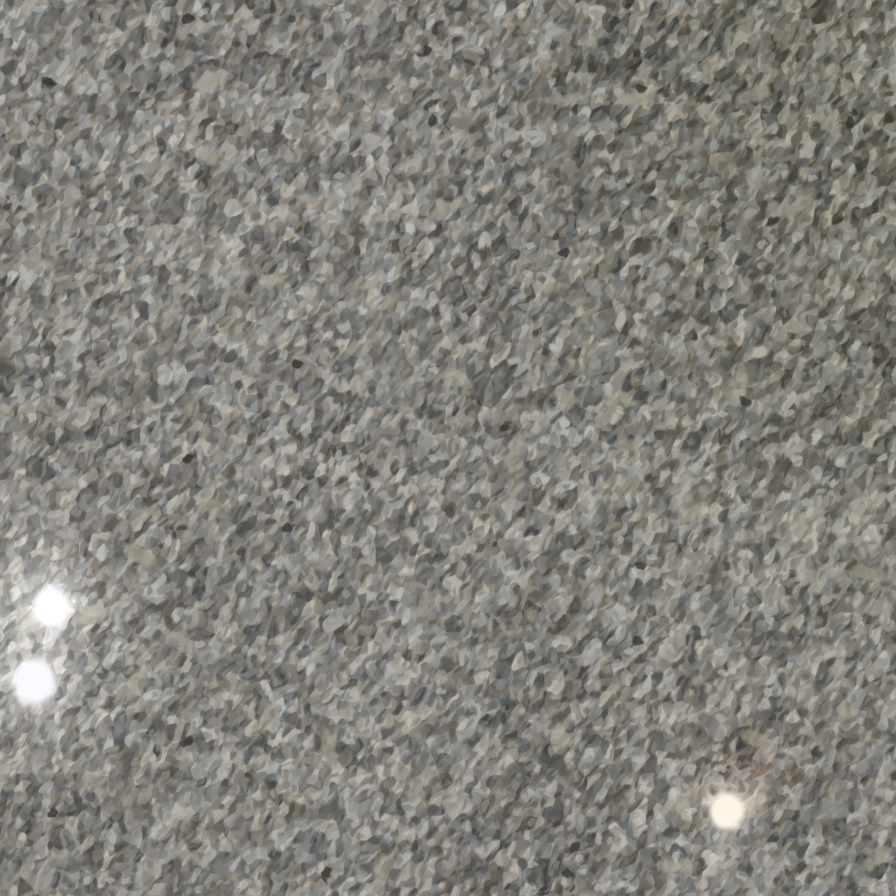
This texture is drawn by a WebGL 1 fragment shader. Its source:

```glsl
precision highp float;
uniform vec2 u_resolution;

float hash(vec2 p) {
  return fract(sin(dot(p, vec2(127.1, 311.7))) * 43758.5453);
}

vec2 hash2(vec2 p) {
  return vec2(hash(p), hash(p + 57.3));
}

float noise(vec2 p) {
  vec2 i = floor(p), f = fract(p);
  f = f * f * (3.0 - 2.0 * f);
  return mix(mix(hash(i), hash(i + vec2(1.0, 0.0)), f.x),
             mix(hash(i + vec2(0.0, 1.0)), hash(i + 1.0), f.x), f.y);
}

vec2 rotate(vec2 p, float a) {
  float c = cos(a), s = sin(a);
  return vec2(c * p.x + s * p.y, c * p.y - s * p.x);
}

// Soft Voronoi cells: x is the grain tone, y its hue shift, both centred on zero
vec2 grains(vec2 p, float sharpness) {
  vec2 cell = floor(p), sum = vec2(0.0);
  float total = 0.0001;
  for (int y = -1; y <= 1; y++) {
    for (int x = -1; x <= 1; x++) {
      vec2 id = cell + vec2(float(x), float(y));
      vec2 d = id + hash2(id) - p;
      float weight = exp(-sharpness * dot(d, d));
      sum += weight * (hash2(id + 19.7) - 0.5);
      total += weight;
    }
  }
  return sum / total;
}

// Sparse ragged crystals, each turned its own way
float flecks(vec2 p, float chance, vec2 size, float seed) {
  vec2 id = floor(p) + seed;
  vec2 d = fract(p) - 0.3 - 0.4 * hash2(id);
  d = rotate(d, hash(id + 3.1) * 2.4 - 0.6) / size;
  float edge = length(d) + 0.7 * (noise(p * 9.0) - 0.5);
  return step(hash(id + 8.4), chance) * (1.0 - smoothstep(0.6, 1.2, edge));
}

// Reflected lamp: a blurred disc inside a faint halo
vec3 lamp(vec3 color, vec2 d, float radius, vec3 tint) {
  float r = length(d * vec2(1.0, 0.94)) / radius;
  color += tint * (0.22 * exp(-0.4 * r * r) + 0.06 * exp(-0.07 * r * r));
  return mix(color, tint, 1.0 - smoothstep(0.68, 1.22, r));
}

void main() {
  vec2 p = gl_FragCoord.xy / u_resolution.y;

  // Grains lean steeply up to the right
  vec2 warp = vec2(noise(p * 85.0), noise(p * 85.0 + 40.0)) - 0.5;
  vec2 q = rotate(p + 0.006 * warp, 1.02);
  vec2 coarse = grains(q * vec2(72.0, 116.0), 13.0);
  vec2 fine = grains(q * vec2(125.0, 205.0) + 31.0, 9.0);

  // Broad mottling and uneven room light
  float cloud = noise(p * 5.0) + 0.6 * noise(p * 13.0 + 7.0) - 0.8;
  float tone = 0.503 + 0.27 * coarse.x + 0.2 * fine.x + 0.045 * cloud;
  tone += 0.025 * (0.5 - p.x) - 0.03 * smoothstep(0.7, 1.3, p.x * p.y + 0.4);
  vec3 color = tone * vec3(1.01, 0.995, 0.95);
  color += vec3(0.03, 0.0, -0.03) * (coarse.y + 0.5 * fine.y);
  color.b -= 0.025 * smoothstep(0.4, 1.0, p.x) * p.y;

  // Cream feldspar, pale chips and dark mica
  color = mix(color, vec3(0.63, 0.62, 0.55), 0.6 * flecks(p * 15.0, 0.12, vec2(0.3, 0.13), 2.0));
  color = mix(color, vec3(0.74, 0.74, 0.72), 0.6 * flecks(p * 38.0, 0.06, vec2(0.24, 0.16), 61.0));
  color = mix(color, vec3(0.2, 0.19, 0.18), 0.75 * flecks(p * 26.0, 0.025, vec2(0.2, 0.13), 23.0));

  // Polished-surface reflections
  vec2 haze = (p - vec2(0.02, 0.35)) / vec2(0.07, 0.12);
  color += 0.1 * exp(-dot(haze, haze));
  vec2 stain = (p - vec2(0.835, 0.145)) / 0.05;
  color -= vec3(0.06, 0.085, 0.09) * exp(-dot(stain, stain));
  color = lamp(color, p - vec2(0.057, 0.323), 0.021, vec3(0.98, 0.98, 1.0));
  color = lamp(color, p - vec2(0.038, 0.24), 0.025, vec3(0.98, 0.98, 1.0));
  color = lamp(color, p - vec2(0.811, 0.095), 0.02, vec3(1.0, 0.96, 0.9));

  gl_FragColor = vec4(clamp(color, 0.0, 1.0), 1.0);
}
```
